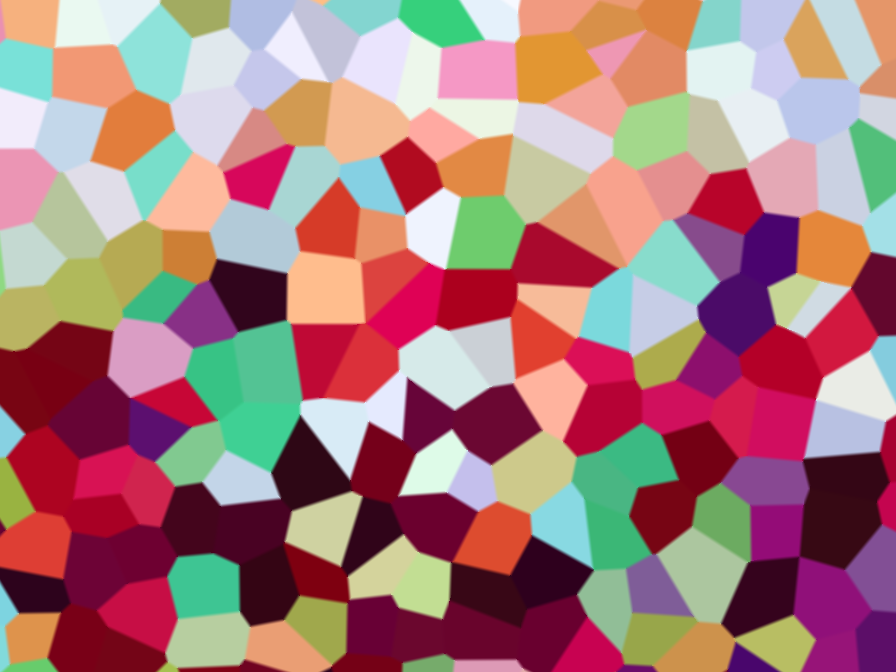
Give the GLSL for this background, as a WebGL 1 fragment shader.

```glsl
precision highp float;
// Irregular mosaic of flat Voronoi cells, pastel above, crimson in the middle, dark below.

uniform vec2 u_resolution;

const float ROWS = 11.7;

vec3 hash3(vec2 p) {
    vec3 q = fract(p.xyx * vec3(0.1031, 0.1030, 0.0973));
    q += dot(q, q.yxz + 33.33);
    return fract((q.xxy + q.yzz) * q.zyx);
}

vec2 siteOf(vec2 cell) {
    return cell + 0.5 + 0.92 * (hash3(cell + 41.0).xy - 0.5);
}

// Evenly spread value per id, loosened by a hash
float evenPick(vec2 id) {
    return fract(dot(id, vec2(0.7549, 0.5698)) + 0.4 * hash3(id + 91.0).x);
}

// Runs through three shades of one colour family
vec3 shades(vec3 a, vec3 b, vec3 c, float t) {
    return mix(mix(a, b, smoothstep(0.2, 0.46, t)), c, smoothstep(0.62, 0.82, t));
}

vec3 cellColor(vec2 cell) {
    float height = clamp((cell.y + 0.5) / ROWS, 0.0, 1.0);
    float across = (cell.x + 0.5) / ROWS * u_resolution.y / u_resolution.x;
    vec3 rnd = hash3(cell + 7.0);

    // Share of each family at this place
    float band = (height - 0.45) / 0.25;
    float pale = mix(0.06, 0.52, smoothstep(0.25, 0.85, height));
    float green = mix(0.27, 0.14, height);
    float peach = mix(0.13, 0.42, smoothstep(0.5, 1.0, height));
    float crimson = 0.01 + 0.29 * exp(-band * band) * (1.5 - 2.0 * abs(across - 0.45));
    float maroon = mix(0.40, 0.0, smoothstep(0.0, 0.7, height));
    float purple = mix(0.12, 0.02, smoothstep(0.3, 0.9, height));

    // Some neighbours share their family and even their tone, which forms clusters
    vec2 cluster = floor(cell / 2.0);
    bool shared = rnd.x < 0.5;
    float pick = shared ? evenPick(cluster + 5.0) : evenPick(cell);
    pick *= pale + green + peach + crimson + maroon + purple;
    float t = shared && rnd.z < 0.5 ? hash3(cluster + 23.0).y : rnd.y;

    vec3 color;
    float tint = 0.05;
    if ((pick -= pale) < 0.0) {
        color = shades(vec3(0.92, 0.93, 0.95), vec3(0.75, 0.80, 0.88), vec3(0.52, 0.86, 0.84), t);
        tint = 0.12;
    } else if ((pick -= green) < 0.0) {
        color = shades(vec3(0.66, 0.69, 0.32), vec3(0.26, 0.76, 0.52), vec3(0.78, 0.82, 0.60), t);
        tint = 0.14;
    } else if ((pick -= peach) < 0.0) {
        color = shades(vec3(0.96, 0.69, 0.58), vec3(0.86, 0.54, 0.25), vec3(0.91, 0.62, 0.73), t);
        tint = 0.12;
    } else if ((pick -= crimson) < 0.0) {
        color = shades(vec3(0.69, 0.01, 0.15), vec3(0.85, 0.03, 0.34), vec3(0.86, 0.26, 0.19), t);
        tint = 0.08;
    } else if ((pick -= maroon) < 0.0) {
        color = shades(vec3(0.48, 0.00, 0.07), vec3(0.41, 0.01, 0.20), vec3(0.20, 0.01, 0.10), t);
    } else {
        color = shades(vec3(0.28, 0.03, 0.42), vec3(0.57, 0.06, 0.45), vec3(0.49, 0.36, 0.60), t);
    }
    color += tint * (hash3(cell + 17.0) - 0.5);
    return clamp(color, 0.0, 1.0);
}

void main() {
    vec2 p = gl_FragCoord.xy / u_resolution.y * ROWS;
    vec2 home = floor(p);

    // Two nearest sites
    vec2 cellA = home, cellB = home;
    float distA = 100.0, distB = 100.0;
    for (int j = -2; j <= 2; j++) {
        for (int i = -2; i <= 2; i++) {
            vec2 cell = home + vec2(float(i), float(j));
            vec2 away = siteOf(cell) - p;
            float d = dot(away, away);
            if (d < distA) {
                distB = distA;
                cellB = cellA;
                distA = d;
                cellA = cell;
            } else if (d < distB) {
                distB = d;
                cellB = cell;
            }
        }
    }

    // Distance to the shared border, softened by a thin blend
    float border = 0.5 * (distB - distA) / length(siteOf(cellB) - siteOf(cellA));
    float blend = 0.5 - 0.5 * smoothstep(-1.0, 1.0, border / (0.0036 * ROWS)) * 2.0 + 0.5;
    gl_FragColor = vec4(mix(cellColor(cellA), cellColor(cellB), blend), 1.0);
}
```
